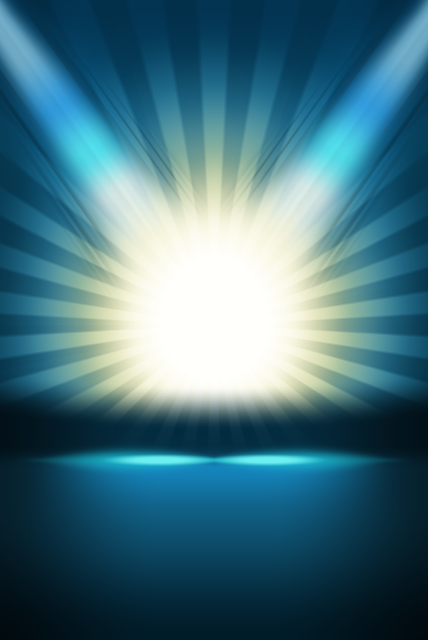
Write a Shadertoy shader that draws this background.

```glsl
// A stage lit by a white sunburst, two mirrored spotlights and a glowing floor rim.
// Layers: sky, elliptical glow with angular rays, wedge beams, bright core, floor.
// Positions are in canvas heights: x is centred, y runs up from the bottom.

#define SUN vec2(0.0, 0.492)
#define LAMP vec2(0.338, 0.966)
#define RAY_COUNT 30.0
#define RAY_DEPTH 0.13
#define BEAM_WIDTH 0.026
#define BEAM_SPREAD 0.075
#define HORIZON 0.362
#define RIM_Y 0.281

const float TAU = 6.2831853;
const vec3 SKY_DARK = vec3(0.01, 0.21, 0.33);
const vec3 SKY_BLUE = vec3(0.04, 0.34, 0.48);
const vec3 TEAL = vec3(0.22, 0.56, 0.68);
const vec3 OLIVE = vec3(0.79, 0.82, 0.59);
const vec3 CREAM = vec3(0.97, 0.96, 0.86);
const vec3 PALE_BLUE = vec3(0.48, 0.71, 0.81);
const vec3 AZURE = vec3(0.21, 0.63, 0.89);
const vec3 CYAN = vec3(0.34, 0.90, 0.94);
const vec3 MIST = vec3(0.89, 0.94, 0.92);

float hash(float n) { return fract(sin(n * 127.1) * 43758.5453); }

float noise(float x) {
    float f = fract(x);
    return mix(hash(floor(x)), hash(floor(x) + 1.0), f * f * (3.0 - 2.0 * f));
}

float gauss(float x) { return exp(-x * x); }

// 1 inside a, 0 beyond b
float fadeOut(float a, float b, float x) { return 1.0 - smoothstep(a, b, x); }

// Soft-edged angular sectors: +1 on light rays, -1 on dark ones
float sunRays(vec2 d) {
    float turn = atan(d.x, d.y) / TAU * RAY_COUNT;
    float strength = 0.65 + 0.35 * hash(floor(turn + 0.5) + 31.0);
    return clamp(cos(turn * TAU) * 4.0, -1.0, 1.0) * strength;
}

vec3 skyAndGlow(vec2 p, float radius, float rays) {
    vec3 col = mix(SKY_BLUE, SKY_DARK, smoothstep(0.76, 1.0, p.y));
    col *= 1.0 - 0.3 * smoothstep(0.2, 0.34, abs(p.x));
    float r = radius * (1.0 - 0.05 * rays);
    col = mix(col, TEAL, fadeOut(0.21, 0.37, r));
    col = mix(col, OLIVE, fadeOut(0.14, 0.30, r));
    float dark = 0.5 - 0.5 * rays;
    return col * (1.0 - RAY_DEPTH * dark * smoothstep(0.09, 0.18, radius));
}

// Both spotlights, drawn once in mirrored space
vec3 addBeams(vec3 col, vec2 p) {
    vec2 axis = normalize(SUN - LAMP);
    vec2 q = vec2(abs(p.x), p.y) - LAMP;
    float along = dot(q, axis);
    float across = axis.x * q.y - axis.y * q.x;
    float width = BEAM_WIDTH + BEAM_SPREAD * max(along, 0.0);
    float edge = across / width;

    // Blue halo and fine streaks beside the beam
    float reach = fadeOut(0.30, 0.50, along);
    col = mix(col, vec3(0.04, 0.42, 0.65), 0.55 * gauss(edge / 1.7) * reach);
    float streak = smoothstep(0.4, 0.85, noise(across * 240.0 + 40.0));
    float fringe = smoothstep(0.8, 1.3, abs(edge)) * fadeOut(1.5, 2.3, abs(edge));
    col *= 1.0 - 0.2 * streak * fringe * reach * smoothstep(-0.05, 0.1, along);

    // Colour shifts from pale blue through cyan to white along the beam
    vec3 light = mix(PALE_BLUE, AZURE, smoothstep(0.06, 0.17, along));
    light = mix(light, CYAN, smoothstep(0.16, 0.25, along));
    light = mix(light, MIST, smoothstep(0.25, 0.33, along));
    light = mix(light, CREAM, smoothstep(0.35, 0.46, along));
    light *= 0.97 + 0.06 * noise(across * 160.0);
    float body = exp(-pow(abs(edge), 3.0)) * fadeOut(0.45, 0.60, along);
    return mix(col, light, 0.92 * body);
}

vec3 floorColor(vec2 p, float rays) {
    float side = abs(p.x);
    vec3 lower = mix(vec3(0.005, 0.11, 0.16), vec3(0.06, 0.34, 0.47), smoothstep(0.0, 0.21, p.y));
    vec3 col = mix(lower, vec3(0.02, 0.18, 0.26), smoothstep(RIM_Y - 0.015, RIM_Y + 0.025, p.y));
    col *= 1.0 - 0.65 * smoothstep(0.08, 0.36, side);
    col += 0.015 * rays * smoothstep(0.28, 0.34, p.y) * fadeOut(0.05, 0.2, side);

    // Blue pool spilling below the rim
    float drop = RIM_Y - p.y;
    float pool = gauss(drop / 0.062) * smoothstep(-0.004, 0.012, drop);
    col = mix(col, vec3(0.08, 0.53, 0.75), pool * fadeOut(0.08, 0.30, side));

    // Two lens-shaped rim lights meeting at the centre
    float bulge = sin(0.5 * TAU * clamp(side / 0.27, 0.0, 1.0));
    float lens = gauss(drop / (0.004 + 0.010 * bulge)) * fadeOut(0.13, 0.32, side);
    col = mix(col, vec3(0.10, 0.73, 0.82), 0.9 * lens);
    float core = length(vec2((side - 0.085) / 0.085, drop / 0.009));
    return mix(col, vec3(0.48, 0.98, 0.97), 0.85 * fadeOut(0.35, 1.15, core));
}

void mainImage(out vec4 fragColor, in vec2 fragCoord) {
    vec2 p = (fragCoord - vec2(0.5 * iResolution.x, 0.0)) / iResolution.y;
    vec2 d = p - SUN;
    float rays = sunRays(d);
    float radius = length(d * vec2(1.0, d.y > 0.0 ? 0.8 : 1.0));

    vec3 col = skyAndGlow(p, radius, rays);
    col = addBeams(col, p);

    // Bright sun core with faint rays at its rim
    float coreRadius = radius * (1.0 - 0.04 * rays);
    col = mix(col, CREAM, fadeOut(0.11, 0.22, coreRadius));
    col = mix(col, vec3(1.0, 1.0, 0.99), fadeOut(0.075, 0.16, coreRadius));

    // Soft horizon, slightly higher toward the sides
    float horizon = HORIZON + 0.2 * p.x * p.x;
    float above = smoothstep(horizon - 0.036, horizon + 0.036, p.y);
    col = mix(floorColor(p, rays), col, above);
    fragColor = vec4(clamp(col, 0.0, 1.0), 1.0);
}
```
